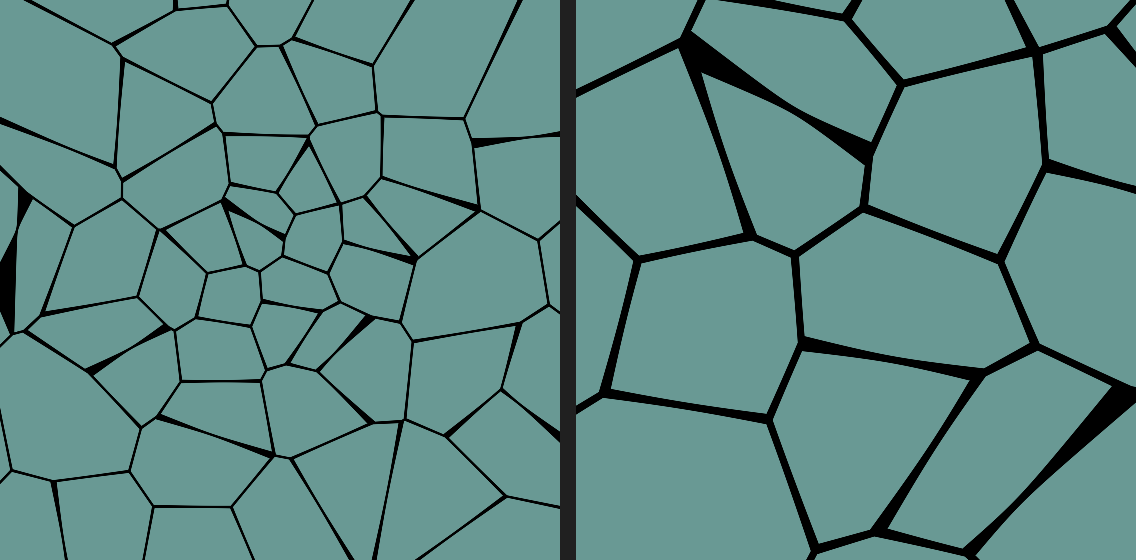
Left, the full canvas; right, a detail of the centre.
Write a WebGL 2 fragment shader that draws this pattern.

```glsl
#version 300 es
precision highp float;

uniform vec2 u_resolution;
out vec4 outColor;

const vec3 CELL_COLOR = vec3(0.41, 0.60, 0.58);
const vec3 CRACK_COLOR = vec3(0.0);
const int SITE_COUNT = 56;
const uint SEED = 71u;
const vec2 CLUSTER_CENTER = vec2(0.48, 0.54);
const float CLUSTER_RADIUS = 0.62;
const float CENTER_BIAS = 0.75;     // larger values crowd the middle
const float GOLDEN_ANGLE = 2.399963;
const float JITTER_BASE = 0.05;
const float JITTER_GROWTH = 0.12;   // extra scatter per unit of radius
const float CRACK_WIDTH = 0.0043;
const float EDGE_SOFTNESS = 0.4;    // in pixels

uint scramble(uint n) {
    n = n * 747796405u + 2891336453u;
    n = ((n >> ((n >> 28u) + 4u)) ^ n) * 277803737u;
    return (n >> 22u) ^ n;
}

// Random pair in -1..1
vec2 randomPair(uint n) {
    uint a = scramble(n);
    uint b = scramble(a ^ 0x9E37u);
    return vec2(a >> 8u, b >> 8u) / 8388608.0 - 1.0;
}

// Scattered site, densest near the cluster center
vec2 sitePosition(int i) {
    float t = (float(i) + 0.5) / float(SITE_COUNT);
    float radius = CLUSTER_RADIUS * pow(t, CENTER_BIAS);
    float angle = GOLDEN_ANGLE * float(i);
    vec2 jitter = randomPair(uint(i) + SEED * 131u);
    return CLUSTER_CENTER + radius * vec2(cos(angle), sin(angle))
         + jitter * (JITTER_BASE + JITTER_GROWTH * radius);
}

// Coverage of the cracks, which widen between close sites
float crackCoverage(vec2 p, float pixel) {
    vec2 toNearest = vec2(10.0);
    vec2 toSecond = vec2(10.0);
    for (int i = 0; i < SITE_COUNT; i++) {
        vec2 offset = p - sitePosition(i);
        float d = dot(offset, offset);
        if (d < dot(toNearest, toNearest)) {
            toSecond = toNearest;
            toNearest = offset;
        } else if (d < dot(toSecond, toSecond)) {
            toSecond = offset;
        }
    }
    float gap = length(toSecond) - length(toNearest);
    vec2 nearDir = toNearest / max(length(toNearest), 1e-5);
    vec2 secondDir = toSecond / max(length(toSecond), 1e-5);

    // The gradient keeps the edge equally sharp at any crack width
    float slope = max(length(secondDir - nearDir), 1e-3);
    float soft = EDGE_SOFTNESS * pixel * slope;
    return 1.0 - smoothstep(CRACK_WIDTH - soft, CRACK_WIDTH + soft, gap);
}

void main() {
    float pixel = 1.0 / min(u_resolution.x, u_resolution.y);
    float crack = crackCoverage(gl_FragCoord.xy * pixel, pixel);
    outColor = vec4(mix(CELL_COLOR, CRACK_COLOR, crack), 1.0);
}
```
